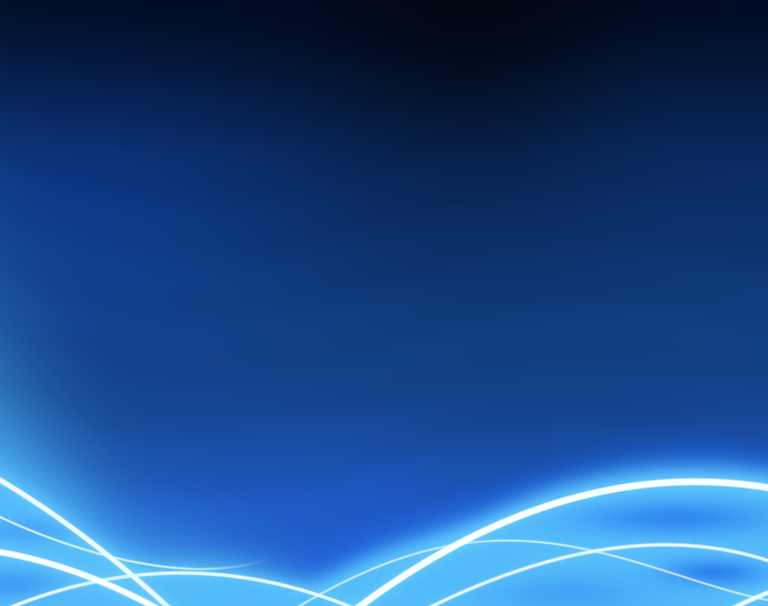
This background is drawn by a WebGL 1 fragment shader. Its source:

```glsl
precision highp float;
// Deep blue backdrop with bright waves of light along the bottom edge.
// A vertical gradient is lit by soft glows above two wave envelopes;
// thin white ribbons, each a quartic arch, are drawn over them.
uniform vec2 u_resolution;

// Backdrop colours from top to bottom
const vec3 NIGHT = vec3(0.005, 0.05, 0.15);
const vec3 NAVY  = vec3(0.035, 0.165, 0.375);
const vec3 COBALT = vec3(0.075, 0.255, 0.53);
const vec3 ROYAL = vec3(0.125, 0.365, 0.80);
// Light colours
const vec3 HALO  = vec3(0.11, 0.38, 0.88);
const vec3 SKY   = vec3(0.32, 0.73, 0.98);
const vec3 SHADE = vec3(0.15, 0.47, 0.93);
const vec3 WHITE = vec3(0.97, 1.0, 1.0);

// Glow reach above the waves
const float LEFT_REACH = 0.16;
const float LEFT_FALLOFF = 5.0;
const float RIGHT_REACH = 0.032;
const float HALO_REACH = 0.056;
const float RIBBON_GLOW = 0.010;

// Ribbon arches: crest position, then quadratic, cubic and quartic bend
const vec2 SWELL_CREST = vec2(0.905, 0.205);
const vec3 SWELL_BEND = vec3(1.08, 0.0, 0.0);
const vec2 VEIL_CREST = vec2(0.66, 0.108);
const vec3 VEIL_BEND = vec3(1.48, -0.82, -3.04);
const vec2 SLOPE_CREST = vec2(-0.395, 0.356);
const vec3 SLOPE_BEND = vec3(0.95, 0.0, 0.0);
const vec2 HILL_CREST = vec2(0.236, 0.0545);
const vec3 HILL_BEND = vec3(1.15, 0.0, 0.0);

float arch(float x, vec2 crest, vec3 bend) {
  float d = x - crest.x;
  return crest.y - d * d * (bend.x + d * (bend.y + d * bend.z));
}

float archSlope(float x, vec2 crest, vec3 bend) {
  float d = x - crest.x;
  return -d * (2.0 * bend.x + d * (3.0 * bend.y + 4.0 * d * bend.z));
}

float smoothMax(float a, float b, float k) {
  float h = max(k - abs(a - b), 0.0) / k;
  return max(a, b) + 0.25 * k * h * h;
}

float blob(vec2 p, vec2 center, vec2 radius) {
  vec2 q = (p - center) / radius;
  return exp(-dot(q, q));
}

// Adds a white line with a narrow cyan glow
vec3 ribbon(vec3 col, vec2 p, vec2 crest, vec3 bend, float halfWidth, float strength) {
  float slope = archSlope(p.x, crest, bend) * u_resolution.y / u_resolution.x;
  float d = abs(p.y - arch(p.x, crest, bend)) / sqrt(1.0 + slope * slope);
  float soft = 0.75 / u_resolution.y + 0.0006;
  float core = 1.0 - smoothstep(halfWidth - soft, halfWidth + soft, d);
  float glow = 0.3 * exp(-max(d - halfWidth, 0.0) / RIBBON_GLOW);
  col = mix(col, vec3(0.55, 0.89, 1.0), glow * strength * min(halfWidth / 0.004, 1.0));
  return mix(col, WHITE, core * strength);
}

vec3 backdrop(vec2 p) {
  float y = p.y + 0.012 * sin(9.0 * p.x + 5.0 * p.y);
  vec3 col = mix(ROYAL, COBALT, smoothstep(0.08, 0.40, y));
  col = mix(col, NAVY, smoothstep(0.32, 0.80, y));
  col = mix(col, NIGHT, smoothstep(0.70, 1.02, y));
  col *= 1.0 - 0.55 * blob(p, vec2(0.62, 1.0), vec2(0.20, 0.27));
  col += vec3(0.01, 0.035, 0.12) * blob(p, vec2(0.05, 0.64), vec2(0.28, 0.20));
  // Barely visible drifting folds
  return col * (1.0 + 0.012 * sin(65.0 * p.y + 4.0 * sin(6.0 * p.x)));
}

void main() {
  vec2 p = gl_FragCoord.xy / u_resolution;
  vec3 col = backdrop(p);

  // Heights above the left and right wave envelopes
  float left = p.y - smoothMax(arch(p.x, SLOPE_CREST, SLOPE_BEND),
                               arch(p.x, HILL_CREST, HILL_BEND), 0.06);
  float right = p.y - smoothMax(arch(p.x, SWELL_CREST, SWELL_BEND),
                                arch(p.x, VEIL_CREST, VEIL_BEND), 0.03);
  left = max(left, 0.0);
  right = max(right, 0.0);

  // Soft light above and inside the waves
  float halo = exp(-pow(right / HALO_REACH, 2.0));
  float leftGlow = exp(-left / (LEFT_REACH * exp(-LEFT_FALLOFF * p.x)));
  float rightGlow = exp(-pow(right / RIGHT_REACH, 2.0));
  col = mix(col, HALO, 0.8 * halo);
  col = mix(col, SKY, 1.0 - (1.0 - leftGlow) * (1.0 - rightGlow));

  // Deeper blue pools inside the waves
  float pools = 0.75 * blob(p, vec2(0.88, 0.145), vec2(0.12, 0.028))
              + 0.85 * blob(p, vec2(0.93, 0.055), vec2(0.065, 0.022))
              + 0.45 * blob(p, vec2(0.02, 0.035), vec2(0.06, 0.025))
              + 0.35 * blob(p, vec2(0.74, 0.02), vec2(0.10, 0.03))
              + 0.35 * blob(p, vec2(0.04, 0.125), vec2(0.06, 0.02));
  col = mix(col, SHADE, min(pools, 1.0));

  // Ribbons, thin ones first
  float tail = 1.0 - smoothstep(0.22, 0.365, p.x);
  col = ribbon(col, p, vec2(0.262, 0.061), vec3(-1.8, -3.4, -5.0), 0.0017, 0.85 * tail);
  col = ribbon(col, p, VEIL_CREST, VEIL_BEND, 0.0016, 0.75);
  col = ribbon(col, p, vec2(0.866, 0.101), vec3(1.32, 0.9, 0.6), 0.0027, 0.9);
  col = ribbon(col, p, HILL_CREST, HILL_BEND, 0.0028, 0.92);
  col = ribbon(col, p, vec2(1.2, 0.072), vec3(1.25, 0.0, 0.0), 0.0035, 0.95);
  col = ribbon(col, p, SLOPE_CREST, SLOPE_BEND, 0.0042, 0.93);
  col = ribbon(col, p, vec2(-0.0957, 0.0995), vec3(1.15, 0.0, 0.0), 0.0050, 1.0);
  col = ribbon(col, p, SWELL_CREST, SWELL_BEND, 0.0056, 1.0);

  gl_FragColor = vec4(col, 1.0);
}
```
